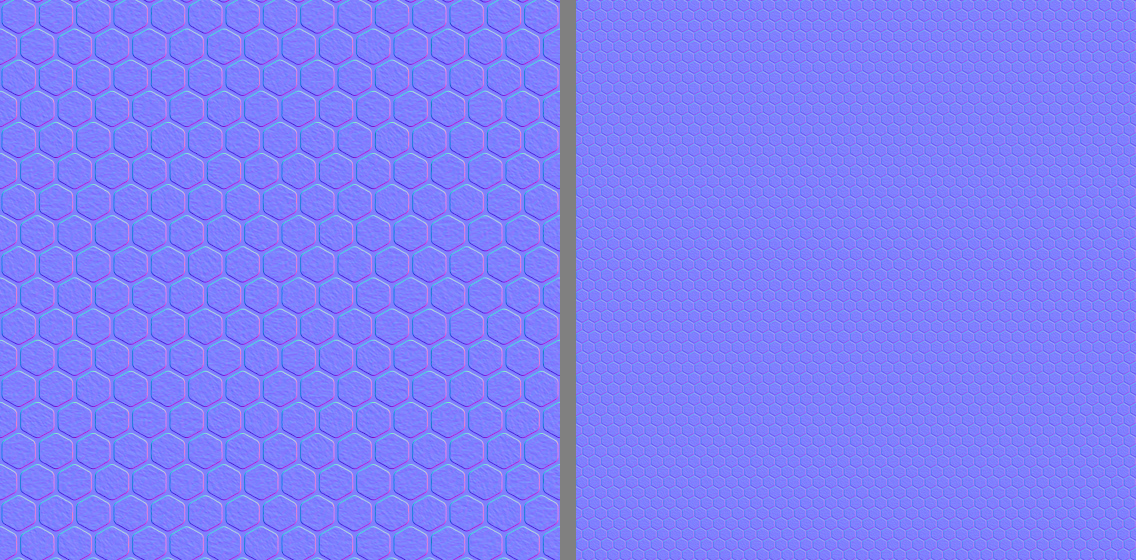
Left, the tile; right, the same tile 3 across and 3 down.
Write a Shadertoy shader that draws this texture map.

```glsl
// Tangent-space normal map of raised, rounded hexagonal tiles with flat grout.
// A staggered lattice finds the nearest tile; a rounded hexagon distance gives the
// bevel direction, and per-tile streaked noise gives the leathery face grain.

const vec2 TILES = vec2(15.0, 18.0);    // columns and rows; even rows keep the stagger periodic
const float ROW_STEP = 0.8660254;       // row spacing of a regular hexagon lattice
const float APOTHEM = 0.447;            // tile half width, in column widths
const float CORNER = 0.16;
const float BEVEL_HALF = 0.0135;
const float BEVEL_TILT = 0.80;
const float GRAIN_TILT = 0.36;

float hash(vec2 p) {
    vec3 q = fract(p.xyx * vec3(0.1031, 0.1030, 0.0973));
    q += dot(q, q.yzx + 33.33);
    return fract((q.x + q.y) * q.z);
}

float valueNoise(vec2 p) {
    vec2 cell = floor(p), f = fract(p);
    f = f * f * (3.0 - 2.0 * f);
    float low = mix(hash(cell), hash(cell + vec2(1, 0)), f.x);
    float high = mix(hash(cell + vec2(0, 1)), hash(cell + vec2(1, 1)), f.x);
    return mix(low, high, f.y);
}

// Signed distance to a pointy-top hexagon with rounded corners
float roundedHexagon(vec2 p, float apothem, float corner) {
    const vec2 k = vec2(-0.8660254, 0.5);
    float r = apothem - corner;
    p = abs(p.yx);
    p -= 2.0 * min(dot(k, p), 0.0) * k;
    p -= vec2(clamp(p.x, -0.57735 * r, 0.57735 * r), r);
    return length(p) * sign(p.y) - corner;
}

vec2 hexagonDirection(vec2 p, float apothem, float corner) {
    vec2 e = vec2(0.002, 0.0);
    vec2 g = vec2(
        roundedHexagon(p + e.xy, apothem, corner) - roundedHexagon(p - e.xy, apothem, corner),
        roundedHexagon(p + e.yx, apothem, corner) - roundedHexagon(p - e.yx, apothem, corner));
    return g / max(length(g), 1e-5);
}

// Offset from the nearest tile centre in xy, wrapped tile index in zw
vec4 nearestTile(vec2 p, vec2 tiles) {
    vec4 best = vec4(9.0);
    float baseRow = floor(p.y / ROW_STEP);
    for (int i = -1; i <= 1; i++) {
        float row = baseRow + float(i);
        float shift = 0.5 * mod(row, 2.0);
        float column = floor(p.x - shift + 0.5);
        vec2 local = p - vec2(column + shift, (row + 0.5) * ROW_STEP);
        if (dot(local, local) < dot(best.xy, best.xy))
            best = vec4(local, mod(vec2(column, row), tiles));
    }
    return best;
}

// Fine creases, mildly stretched along a direction chosen for each tile
float grainHeight(vec2 p, vec2 id) {
    float angle = mix(-0.9, 0.15, hash(id + 7.3));
    float c = cos(angle), s = sin(angle);
    vec2 q = vec2(c * p.x + s * p.y, c * p.y - s * p.x);
    vec2 seed = 40.0 * vec2(hash(id + 1.7), hash(id + 23.1));
    return 0.5 * valueNoise(q * vec2(8.0, 13.0) + seed)
         + 0.5 * valueNoise(q * vec2(16.0, 24.0) + seed.yx);
}

vec2 grainSlope(vec2 p, vec2 id) {
    vec2 e = vec2(0.02, 0.0);
    return vec2(grainHeight(p - e.xy, id) - grainHeight(p + e.xy, id),
                grainHeight(p - e.yx, id) - grainHeight(p + e.yx, id));
}

// Pixel coverage of a band centred on distance zero
float bandCoverage(float d, float halfWidth, float pixel) {
    float covered = min(d + 0.5 * pixel, halfWidth) - max(d - 0.5 * pixel, -halfWidth);
    return clamp(covered / pixel, 0.0, 1.0);
}

void mainImage(out vec4 fragColor, in vec2 fragCoord) {
    vec2 uv = fragCoord / iResolution.xy;
    float pixel = TILES.x / iResolution.x;
    vec4 tile = nearestTile(uv * TILES * vec2(1.0, ROW_STEP), TILES);
    vec2 local = tile.xy, id = tile.zw;

    // Slightly uneven bevel outline
    float wear = valueNoise(local * 16.0 + 5.0 * id) - 0.5;
    float d = roundedHexagon(local, APOTHEM, CORNER) + 0.008 * wear;
    float bevel = bandCoverage(d, BEVEL_HALF, pixel) * (1.0 + 0.25 * wear);

    // Grain on the face only; grout stays flat
    float face = 1.0 - smoothstep(-0.03 - pixel, -0.01, d);
    vec2 tilt = hexagonDirection(local, APOTHEM, CORNER) * BEVEL_TILT * bevel
              + grainSlope(local, id) * GRAIN_TILT * face;

    vec3 normal = vec3(tilt, sqrt(max(1.0 - dot(tilt, tilt), 0.0)));
    fragColor = vec4(0.5 + 0.5 * normal, 1.0);
}
```
